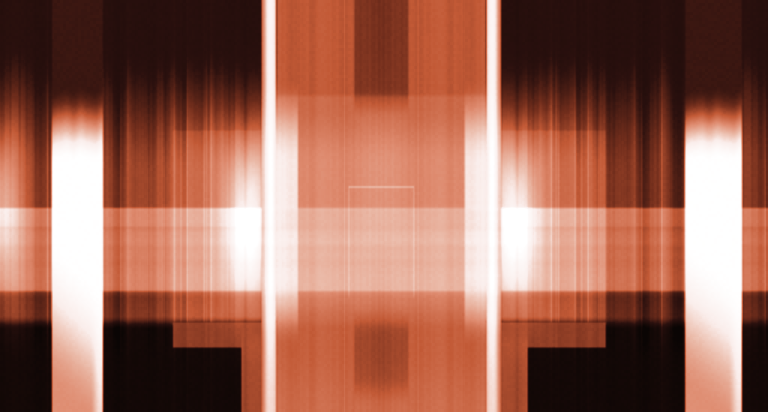
This background is drawn by a Shadertoy shader. Its source:

```glsl
// Mirrored copper light streaks: white pillars, twin beams and a pale glowing band.

float hash(float n) { return fract(sin(n * 127.1) * 43758.5453); }

float noise(float v) {
    float cell = floor(v), f = fract(v);
    return mix(hash(cell), hash(cell + 1.0), f * f * (3.0 - 2.0 * f));
}

// Soft-edged interval from a to b
float span(float v, float a, float b, float soft) {
    return smoothstep(a - soft, a + soft, v) * (1.0 - smoothstep(b - soft, b + soft, v));
}

float glow(vec2 p, vec2 center, vec2 radius) {
    vec2 q = (p - center) / radius;
    return exp(-dot(q, q));
}

// Tone 0 to 7 runs from black through copper to white
vec3 copper(float tone) {
    vec3 c = mix(vec3(0.04, 0.02, 0.015), vec3(0.17, 0.065, 0.055), clamp(tone, 0.0, 1.0));
    c = mix(c, vec3(0.45, 0.18, 0.11), clamp(tone - 1.0, 0.0, 1.0));
    c = mix(c, vec3(0.76, 0.35, 0.21), clamp(tone - 2.0, 0.0, 1.0));
    c = mix(c, vec3(0.87, 0.54, 0.43), clamp(tone - 3.0, 0.0, 1.0));
    c = mix(c, vec3(0.92, 0.73, 0.66), clamp(tone - 4.0, 0.0, 1.0));
    c = mix(c, vec3(0.98, 0.93, 0.92), clamp(tone - 5.0, 0.0, 1.0));
    return mix(c, vec3(1.0), clamp(tone - 6.0, 0.0, 1.0));
}

// White column that fades in at the top and tints toward its lower left
float pillar(float tone, vec2 p, float left, float right) {
    float u = (p.x - left) / (right - left);
    float body = mix(1.2, 7.0, smoothstep(0.22, 0.4, p.y + 0.025 * noise(u * 7.0)));
    float tint = smoothstep(0.64, 1.0, p.y + 0.12 * (0.5 - u));
    body -= tint * (2.9 - 1.5 * smoothstep(0.75, 0.95, u));
    return mix(tone, body, span(p.x, left, right, 0.0025));
}

void mainImage(out vec4 fragColor, in vec2 fragCoord) {
    vec2 p = fragCoord / iResolution.xy;
    p.y = 1.0 - p.y;
    float d = abs(p.x - 0.4965);

    // Vertical streaks at three widths, and thin sparse lines
    float streak = 0.0;
    for (float i = 0.0; i < 3.0; i++)
        streak += (noise(d * 55.0 * exp2(i * 1.3) + i * 37.0) - 0.5) / (1.0 + 0.5 * i);
    float lines = smoothstep(0.78, 1.0, noise(d * 230.0 + 9.0));
    float band = span(p.y, 0.505, 0.707, 0.005);

    // Outer field: dark top, lit middle, black floor
    float rise = smoothstep(0.13, 0.43, p.y + 0.06 * streak);
    float tone = 0.85 + 2.1 * rise + 1.25 * band;
    tone -= rise * (0.7 * smoothstep(0.2, 0.4, d) + 0.35 * smoothstep(0.786, 0.792, p.x));
    tone -= 0.35 * smoothstep(0.695, 0.725, p.y);
    tone = mix(tone, 0.25, smoothstep(0.765, 0.8, p.y));
    tone += (0.7 * streak + 0.45 * lines) * (0.15 + 0.85 * rise * (1.0 - smoothstep(0.74, 0.9, p.y)));

    // Stepped slabs under the band
    tone = mix(tone, 2.3 + 0.3 * streak, span(p.x, 0.225, 0.789, 0.002) * span(p.y, 0.782, 0.844, 0.004));
    tone += 0.3 * span(p.x, 0.225, 0.789, 0.002) * span(p.y, 0.317, 0.78, 0.004);
    tone = mix(tone, 2.7 + 0.4 * streak, span(p.x, 0.314, 0.6875, 0.002) * smoothstep(0.78, 0.85, p.y));

    // Glows beside the beams and at the left edge
    tone += 2.6 * glow(vec2(d, p.y), vec2(0.175, 0.57), vec2(0.028, 0.17));
    tone += 1.3 * glow(vec2(d, p.y), vec2(0.16, 0.42), vec2(0.045, 0.17));
    tone += 2.3 * glow(p, vec2(0.0, 0.5), vec2(0.03, 0.18));

    // Central panel with its darker column
    float panel = 3.0 + 0.35 * smoothstep(0.225, 0.24, p.y) + 0.65 * smoothstep(0.25, 0.4, p.y);
    panel += 0.85 * band - 0.85 * smoothstep(0.7, 0.8, p.y) + 0.25 * smoothstep(0.84, 1.0, p.y);
    float column = 1.0 - smoothstep(0.033, 0.037, d);
    panel -= column * (0.85 * (1.0 - smoothstep(0.21, 0.29, p.y)) + 0.55 * span(p.y, 0.78, 0.95, 0.04));
    panel += 0.35 * glow(vec2(d, p.y), vec2(0.0, 0.42), vec2(0.022, 0.2));
    panel += 0.25 * streak + 0.2 * lines;
    tone = mix(tone, panel, 1.0 - smoothstep(0.134, 0.138, d));

    // Pale strips flanking the panel
    float strip = smoothstep(0.19, 0.4, p.y) * (1.0 - smoothstep(0.66, 0.84, p.y));
    tone = mix(tone, 6.0 + 0.3 * streak, span(d, 0.1085, 0.145, 0.0025) * strip);

    // Twin full-height beams with a hot core
    float beam = 5.0 + 0.5 * streak + 0.6 * strip;
    beam += 1.6 * exp(-pow((d - 0.144) / 0.006, 2.0)) * (1.0 - 0.5 * smoothstep(0.7, 1.0, p.y));
    beam -= 1.3 * smoothstep(0.147, 0.157, d) * (1.0 - strip);
    tone = mix(tone, beam, span(d, 0.137, 0.156, 0.002));

    // Horizontal layers and a thin outlined ledge
    float layers = noise(p.y * 58.0) - 0.5;
    tone += 0.3 * layers * span(p.y, 0.5, 0.79, 0.01);
    tone += 0.25 * span(p.y, 0.505, 0.55, 0.004) * smoothstep(0.11, 0.2, d);
    tone += 0.6 * span(p.y, 0.451, 0.457, 0.002) * (1.0 - smoothstep(0.041, 0.044, d));
    tone += 0.3 * span(d, 0.041, 0.0435, 0.001) * span(p.y, 0.455, 0.72, 0.01);

    // Outer pillars
    tone = pillar(tone, p, 0.0675, 0.134);
    tone = pillar(tone, p, 0.892, 0.966);

    // Faint grain tied to the canvas grid
    vec2 cell = floor(p * vec2(256.0, 137.0));
    tone += 0.08 * (hash(cell.x + cell.y * 0.173) - 0.5);
    fragColor = vec4(copper(tone), 1.0);
}
```
